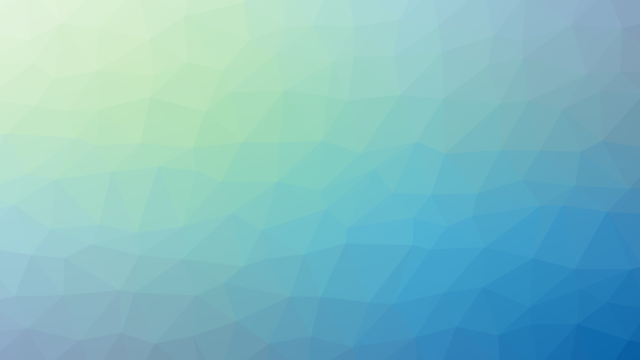
This background is drawn by a Shadertoy shader. Its source:

```glsl
#define CELL vec2(0.118, 0.1065)  // mesh spacing, in canvas heights
#define ORIGIN vec2(0.058, 0.074) // first mesh point, from the top left
#define JITTER 0.76               // spread of a point within its cell
#define FACET 0.8                 // 0 = smooth gradient, 1 = flat facets
#define RAMP_START 0.1
#define RAMP_END 0.9
#define SEED 17.0

const vec3 RAMP[9] = vec3[9](
    vec3(0.97, 0.99, 0.94), vec3(0.88, 0.95, 0.86), vec3(0.80, 0.92, 0.77),
    vec3(0.66, 0.87, 0.71), vec3(0.48, 0.80, 0.77), vec3(0.31, 0.70, 0.83),
    vec3(0.17, 0.55, 0.75), vec3(0.03, 0.41, 0.67), vec3(0.03, 0.25, 0.51));

// Linear RGB to white-normalised XYZ
const mat3 RGB_TO_XYZ = mat3(0.434, 0.213, 0.018,
                             0.376, 0.715, 0.109,
                             0.190, 0.072, 0.873);

// Cube-root XYZ blends evenly to the eye
vec3 toPerceptual(vec3 rgb) {
    return pow(RGB_TO_XYZ * pow(rgb, vec3(2.2)), vec3(1.0 / 3.0));
}

vec3 fromPerceptual(vec3 q) {
    return pow(max(inverse(RGB_TO_XYZ) * (q * q * q), 0.0), vec3(1.0 / 2.2));
}

vec3 ramp(float t) {
    float s = clamp(t, 0.0, 1.0) * 8.0;
    int i = min(int(s), 7);
    return mix(toPerceptual(RAMP[i]), toPerceptual(RAMP[i + 1]), s - float(i));
}

vec2 hash2(vec2 p) {
    vec3 h = fract((p.xyx + SEED) * vec3(0.1031, 0.1030, 0.0973));
    h += dot(h, h.yzx + 33.33);
    return fract((h.xx + h.yz) * h.zy);
}

vec2 meshPoint(vec2 id) {
    return ORIGIN + CELL * (id + JITTER * (hash2(id) - 0.5));
}

float cross2(vec2 a, vec2 b) { return a.x * b.y - a.y * b.x; }

// Signed distance to an edge, positive on the inner side
float edgeDistance(vec2 p, vec2 a, vec2 b) {
    return cross2(b - a, p - a) / max(length(b - a), 1e-5);
}

// Adds the facet's shading position (xy) and its coverage (z)
void addFacet(inout vec3 sum, vec2 p, vec2 a, vec2 b, vec2 c, float pixel) {
    float inside = min(edgeDistance(p, a, b),
                       min(edgeDistance(p, b, c), edgeDistance(p, c, a)));
    float coverage = clamp(inside / pixel + 0.5, 0.0, 1.0);
    sum += coverage * vec3(mix(p, (a + b + c) / 3.0, FACET), 1.0);
}

// Sine of the sum of two opposite corners picks the better diagonal
bool splitsAlongAC(vec2 a, vec2 b, vec2 c, vec2 d) {
    float sinB = cross2(c - b, a - b), cosB = dot(c - b, a - b);
    float sinD = cross2(a - d, c - d), cosD = dot(a - d, c - d);
    return sinB * cosD + cosB * sinD >= 0.0;
}

void mainImage(out vec4 fragColor, in vec2 fragCoord) {
    float pixel = 1.0 / iResolution.y;
    float aspect = iResolution.x * pixel;
    vec2 p = fragCoord * pixel;
    p.y = 1.0 - p.y;

    // Triangulated mesh of scattered points
    vec2 home = floor((p - ORIGIN) / CELL);
    vec3 sum = vec3(p, 1.0) * 1e-4;
    for (int j = -1; j <= 1; j++) {
        for (int i = -1; i <= 1; i++) {
            vec2 id = home + vec2(i, j);
            vec2 a = meshPoint(id);
            vec2 b = meshPoint(id + vec2(1, 0));
            vec2 c = meshPoint(id + vec2(1, 1));
            vec2 d = meshPoint(id + vec2(0, 1));
            if (splitsAlongAC(a, b, c, d)) {
                addFacet(sum, p, a, b, c, pixel);
                addFacet(sum, p, a, c, d, pixel);
            } else {
                addFacet(sum, p, a, b, d, pixel);
                addFacet(sum, p, b, c, d, pixel);
            }
        }
    }

    // Equal blend of a ramp across and a ramp down
    vec2 shade = sum.xy / sum.z / vec2(aspect, 1.0);
    vec2 t = mix(vec2(RAMP_START), vec2(RAMP_END), shade);
    fragColor = vec4(fromPerceptual(0.5 * (ramp(t.x) + ramp(t.y))), 1.0);
}
```
